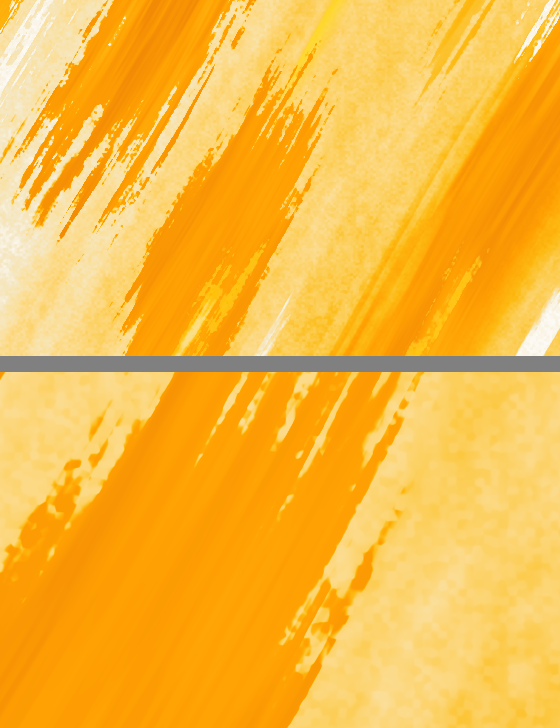
Top, the full canvas; bottom, a detail of the centre.
Reproduce this texture procedurally as a WebGL 2 fragment shader.

```glsl
#version 300 es
precision highp float;
uniform vec2 u_resolution;
out vec4 outColor;

vec2 hash2(vec2 p) {
  return fract(sin(vec2(dot(p, vec2(127.1, 311.7)), dot(p, vec2(269.5, 183.3)))) * 43758.55);
}

// Smooth cellular noise: random cell values blended by distance
float cells(vec2 p) {
  vec2 id = floor(p), f = fract(p);
  float sum = 0.0, total = 0.0;
  for (int y = -1; y <= 1; y++)
    for (int x = -1; x <= 1; x++) {
      vec2 o = vec2(x, y), h = hash2(id + o), r = o + 0.2 + 0.6 * h - f;
      float w = exp(-7.0 * dot(r, r));
      sum += w * hash2(id + o + 37.0).x;
      total += w;
    }
  return sum / total;
}

// Dry brush mark; box holds low corner then high corner, x across and y along
float brush(vec2 q, vec4 box, float ragged) {
  vec2 e = min(q - box.xy, box.zw - q);
  return smoothstep(-0.008, 0.008, min(e.x, e.y * 0.24) + ragged);
}

// Pigment load, from bare paper to thick orange
vec3 pigment(float load) {
  vec3 ramp[8] = vec3[8](
    vec3(0.99, 0.98, 0.96), vec3(0.96, 0.91, 0.78), vec3(0.98, 0.88, 0.63), vec3(0.99, 0.84, 0.48),
    vec3(0.99, 0.80, 0.31), vec3(0.99, 0.73, 0.07), vec3(1.00, 0.63, 0.01), vec3(0.95, 0.54, 0.02));
  vec3 c = ramp[0];
  for (int i = 1; i < 8; i++) c = mix(c, ramp[i], clamp(load - float(i) + 1.0, 0.0, 1.0));
  return c;
}

void main() {
  vec2 p = gl_FragCoord.xy / u_resolution.y;
  vec2 q = vec2(dot(p, vec2(0.866, -0.5)), dot(p, vec2(0.5, 0.866)));
  q.x += 0.006 * sin(q.y * 5.0 + q.x * 3.0);

  // Bristle streaks, paper grain and pooled water
  float broad = cells(q * vec2(14.0, 1.3)) - 0.5;
  float streak = cells(q * vec2(58.0, 3.0)) - 0.5;
  float hair = cells(q * vec2(150.0, 6.0) + 9.0) - 0.5;
  float grain = cells(p * 125.0) - 0.5;
  float blot = cells(p * vec2(34.0, 28.0) + 5.0) - 0.5;
  float ragged = 0.065 * streak + 0.04 * hair + 0.02 * grain + 0.02 * blot;

  // Pale washes growing denser to the right
  float load = 1.6 + 1.1 * smoothstep(-0.1, 0.16, q.x) + 0.8 * smoothstep(0.35, 0.72, q.x);
  load += 0.5 * smoothstep(0.7, 1.2, q.y) * smoothstep(-0.1, 0.2, q.x) * smoothstep(0.6, 0.4, q.x);
  load += 1.4 * broad + 0.4 * streak + 0.7 * blot + 0.8 * grain;

  // Wide wet band on the right
  float band = smoothstep(0.76, 0.96, q.x + 0.06 * broad + 0.05 * streak)
             * smoothstep(1.3, 1.04, q.x + 0.05 * streak);
  load = mix(load, 6.2 + 0.9 * broad + 0.7 * streak + 0.3 * hair, band);

  // Main strokes
  float bow = 0.22 + 0.3 * (q.y - 0.65) * (q.y - 0.65);
  float centre = brush(q, vec4(bow, -1.0, 0.58 - 0.11 * q.y, 1.0), ragged);
  float left = brush(q, vec4(-0.24, 0.57, 0.085, 3.0), ragged * 1.2);
  float corner = brush(q, vec4(-0.7, 0.7, -0.45, 3.0), ragged);
  load = mix(load, 6.0 + 0.6 * broad + 0.5 * streak + 0.3 * hair, centre);
  load = mix(load, 6.3 + 0.8 * broad + 0.8 * streak + 0.5 * hair, max(left, corner * 0.8));

  // Small dabs and stray bristle tails
  float dab = brush(q, vec4(0.625, 1.26, 0.695, 3.0), ragged * 0.6);
  dab = max(dab, brush(q, vec4(0.678, 1.16, 0.696, 1.24), ragged * 0.3));
  load = mix(load, 5.4 + broad + streak, dab * 0.8);
  float tails = brush(q, vec4(-0.11, 0.41, -0.085, 0.62), ragged * 0.4);
  tails = max(tails, brush(q, vec4(-0.285, 0.5, -0.265, 0.6), ragged * 0.4));
  load = mix(load, 6.4 + streak, tails);

  // Dry gaps where bare paper shows
  float gap = brush(q, vec4(-0.42, 0.5, -0.34, 1.1), ragged * 1.2);
  gap = max(gap, brush(q, vec4(1.265, -1.0, 1.325, 0.93), ragged * 0.35));
  gap = max(gap, brush(q, vec4(0.622, -1.0, 0.642, 0.5), ragged * 0.4));
  gap = max(gap, brush(q, vec4(0.82, 1.58, 0.85, 3.0), ragged));
  gap = max(gap, 0.7 * brush(q, vec4(0.434, -1.0, 0.44, 0.38), ragged * 0.3));
  load = mix(load, 0.2 + 0.6 * grain, gap);
  vec3 color = pigment(load);

  // Clear yellow glazes
  float glaze = smoothstep(0.05, 0.0, abs(q.x - 0.33 + 0.03 * streak)) * smoothstep(0.9, 1.2, q.y) * (1.0 - centre);
  glaze = max(glaze, brush(q, vec4(0.985, 0.5, 1.03, 0.83), ragged * 0.7));
  glaze = max(glaze, 0.8 * brush(q, vec4(0.425, 0.2, 0.46, 0.42), ragged));
  color = mix(color, vec3(1.0, 0.81, 0.1) + 0.12 * vec3(0.0, streak, grain), glaze * 0.75 * (1.0 - gap));
  outColor = vec4(clamp(color, 0.0, 1.0), 1.0);
}
```
